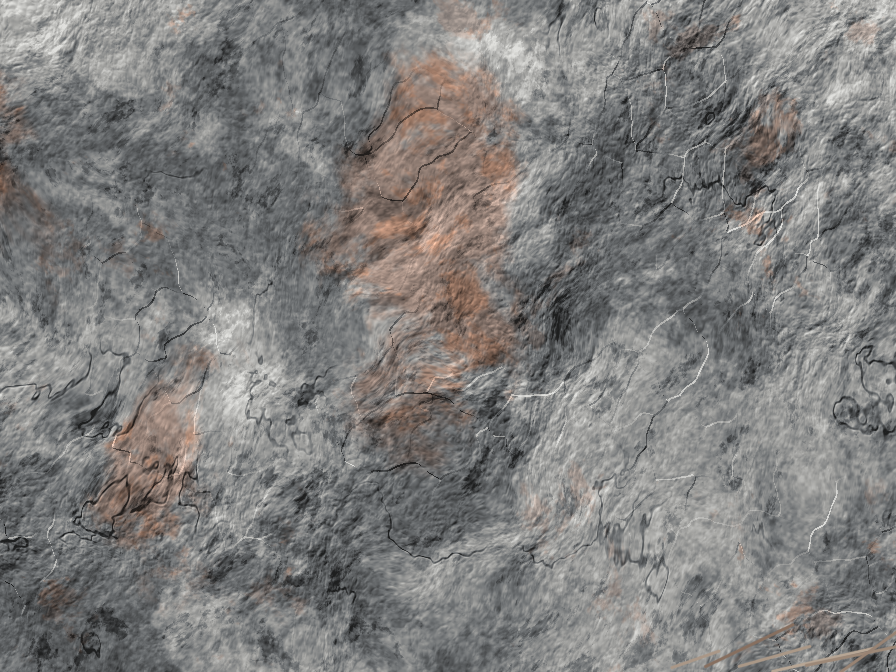
A Shadertoy shader for this texture:

```glsl
// Weathered rock face: grey stone with ragged slate films, pale scars and rust.
// Creased fractal noise and angular chips make a height field lit from the upper
// left; broad soft zones steer tone and rust, and dry straws lie at the foot.

float hash(vec2 p) {
    vec3 q = fract(p.xyx * 0.1031);
    q += dot(q, q.yzx + 33.33);
    return fract((q.x + q.y) * q.z);
}

float noise(vec2 p) {
    vec2 cell = floor(p), f = fract(p);
    f = f * f * (3.0 - 2.0 * f);
    return mix(mix(hash(cell), hash(cell + vec2(1, 0)), f.x),
               mix(hash(cell + vec2(0, 1)), hash(cell + vec2(1, 1)), f.x), f.y);
}

// Fractal sum scaled to 0..1; crease = 1 folds each octave into sharp valleys
float fractal(vec2 p, float gain, float crease) {
    float sum = 0.0, total = 0.0, amp = 1.0;
    for (int i = 0; i < 6; i++) {
        float n = noise(p);
        sum += amp * mix(n, abs(2.0 * n - 1.0), crease);
        total += amp;
        amp *= gain;
        p = mat2(1.6, 1.2, -1.2, 1.6) * p + 17.3;
    }
    return sum / total;
}

float fbm(vec2 p, float gain) { return fractal(p, gain, 0.0); }

vec2 warp(vec2 p) {
    return p + 0.09 * (vec2(noise(p * 4.0 + 3.0), noise(p * 4.0 + 41.0)) - 0.5)
             + 0.03 * (vec2(noise(p * 13.0 + 7.0), noise(p * 13.0 + 59.0)) - 0.5);
}

// Rock grain runs steeply up to the right
vec2 alongGrain(vec2 p) {
    return vec2(dot(p, vec2(0.55, 0.83)) * 6.5, dot(p, vec2(-0.83, 0.55)) * 10.0);
}

// Tilted flat chips: each Voronoi cell is a plane leaning its own way
float chips(vec2 p) {
    vec2 base = floor(p), lean = vec2(0.0), nearest = vec2(9.0);
    for (int k = 0; k < 9; k++) {
        vec2 cell = base + vec2(k % 3 - 1, k / 3 - 1);
        vec2 d = p - cell - vec2(hash(cell), hash(cell + 31.0));
        if (dot(d, d) < dot(nearest, nearest)) {
            nearest = d;
            lean = vec2(hash(cell + 57.0), hash(cell + 83.0)) - 0.5;
        }
    }
    return 2.0 * dot(nearest, lean);
}

float crack(vec2 q) {
    float line = abs(fbm(q * vec2(4.5, 3.5) + 9.0, 0.6) - 0.5);
    float broken = smoothstep(0.55, 0.8, noise(q * 7.0 + 40.0));
    return broken * (1.0 - smoothstep(0.001, 0.012, line));
}

float height(vec2 p) {
    vec2 q = warp(p);
    vec2 ragged = q + 0.014 * (vec2(noise(p * 45.0), noise(p * 45.0 + 20.0)) - 0.5);
    float chipped = smoothstep(0.4, 0.75, noise(q * 5.0 + 90.0));
    return fractal(alongGrain(q), 0.64, 0.75)
         + 0.25 * chipped * chips(alongGrain(ragged) * 1.6) - 0.05 * crack(q);
}

float zone(vec2 p, vec2 centre, vec2 radius) {
    vec2 d = (p - centre) / radius;
    return exp(-dot(d, d));
}

float segment(vec2 p, vec2 a, vec2 b) {
    vec2 ab = b - a;
    return length(p - a - ab * clamp(dot(p - a, ab) / dot(ab, ab), 0.0, 1.0));
}

void mainImage(out vec4 fragColor, in vec2 fragCoord) {
    vec2 p = fragCoord / iResolution.y;
    vec2 q = warp(p);
    vec2 blot = q + 0.25 * (vec2(fbm(q * 6.0, 0.6), fbm(q * 6.0 + 30.0, 0.6)) - 0.5);

    // Broad tone: pale scars, ragged slate films, a lighter right side
    float pale = zone(blot, vec2(0.79, 0.95), vec2(0.15, 0.12))
               + zone(blot, vec2(0.74, 0.71), vec2(0.08, 0.08))
               + zone(blot, vec2(0.31, 0.46), vec2(0.09, 0.14))
               + 0.6 * zone(blot, vec2(1.3, 0.9), vec2(0.13, 0.22))
               + 0.6 * zone(blot, vec2(0.02, 1.0), vec2(0.2, 0.1));
    float dark = zone(blot, vec2(0.48, 0.66), vec2(0.13, 0.15))
               + zone(blot, vec2(0.98, 0.8), vec2(0.12, 0.3))
               + zone(blot, vec2(0.18, 0.68), vec2(0.16, 0.2))
               + zone(blot, vec2(0.05, 0.15), vec2(0.2, 0.25))
               + 0.8 * zone(blot, vec2(0.7, 0.35), vec2(0.08, 0.12));
    float right = smoothstep(0.7, 0.95, q.x);
    float film = fbm(q * 6.0 + 11.0, 0.72) + 0.2 * dark - 0.15 * pale - 0.04 * right;
    float slate = smoothstep(0.44, 0.6, film);
    float tone = 0.57 - 0.17 * slate + 0.13 * pale + 0.03 * right
               + 0.3 * (fbm(q * 4.0 + 77.0, 0.6) - 0.5);

    // Relief of varying roughness, bright flakes, grit, pits and cracks
    float slope = height(p) - height(p + vec2(-0.0016, 0.0022));
    float roughness = mix(1.3, 2.9, smoothstep(0.25, 0.75, noise(q * 4.0 + 25.0)));
    tone += clamp(roughness * slope, -0.27, 0.27);
    float flakes = smoothstep(0.54, 0.64, fbm(alongGrain(q) * 2.0 + 5.0, 0.75));
    tone += flakes * (0.06 + 0.1 * min(pale, 1.0));
    tone += 0.13 * (noise(p * 190.0) - 0.5) + 0.08 * (noise(p * 90.0 + 8.0) - 0.5);
    tone -= 0.16 * smoothstep(0.6, 0.7, fbm(alongGrain(q) * 3.0 + 35.0, 0.7));
    tone -= 0.22 * crack(q);

    // Rust: a central streak, lower left stains, the left edge and stray spots
    float stain = zone(blot, vec2(0.61, 0.76), vec2(0.13, 0.16))
                + zone(blot, vec2(0.68, 0.5), vec2(0.11, 0.19))
                + zone(blot, vec2(0.27, 0.28), vec2(0.14, 0.2))
                + 0.8 * zone(blot, vec2(0.0, 0.76), vec2(0.1, 0.14));
    float patchy = fbm(q * 9.0 + 23.0, 0.72);
    float rust = smoothstep(0.3, 0.85, stain * (2.8 * patchy - 0.5));
    rust = max(rust, 0.5 * smoothstep(0.62, 0.72, patchy));
    float orange = rust * smoothstep(0.52, 0.64, fbm(q * 13.0 + 60.0, 0.7));

    // Cool shadows, slightly warm lights, then the stains
    tone = clamp(tone * (1.0 - 0.13 * rust), 0.12, 0.88);
    vec3 tint = mix(vec3(0.97, 1.0, 1.02), vec3(1.0, 1.0, 0.985), smoothstep(0.4, 0.65, tone));
    tint = mix(tint, vec3(1.15, 0.97, 0.88), 0.85 * rust);
    tint = mix(tint, vec3(1.32, 0.95, 0.75), 0.6 * orange);
    vec3 colour = tone * tint;

    // Dry straws along the lower right edge
    for (int i = 0; i < 6; i++) {
        float id = float(i);
        vec2 root = vec2(1.0 + 0.05 * id, 0.03 * hash(vec2(id, 2.0)) - 0.02);
        float angle = 0.2 + 0.5 * hash(vec2(id, 5.0));
        vec2 tip = root + (0.06 + 0.1 * hash(vec2(id, 8.0))) * vec2(cos(angle), sin(angle));
        float straw = 1.0 - smoothstep(0.001, 0.0035, segment(p, root, tip));
        colour = mix(colour, mix(vec3(0.5, 0.4, 0.34), vec3(0.8, 0.75, 0.68), hash(vec2(id, 11.0))), straw);
    }
    fragColor = vec4(colour, 1.0);
}
```
